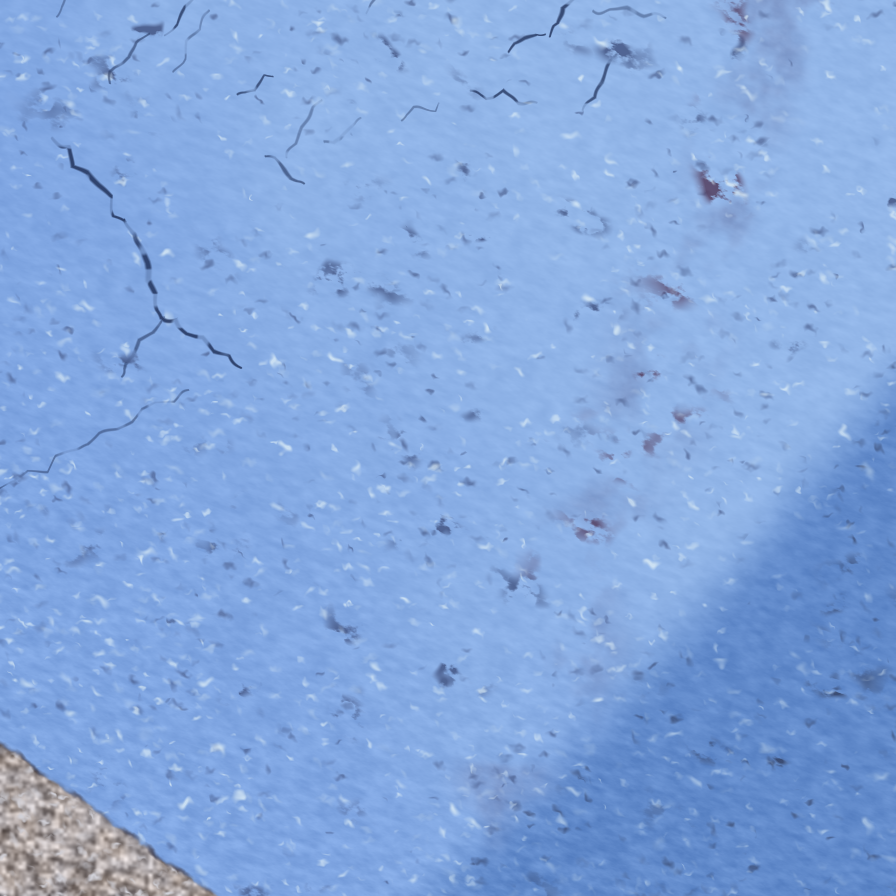
This texture is drawn by a Shadertoy shader. Its source:

```glsl
// Weathered blue painted concrete with cracks, chips, a soft shadow and a gravel corner.
#define PAINT_DEEP   vec3(0.498, 0.648, 0.885)
#define PAINT_PALE   vec3(0.575, 0.715, 0.912)
#define SHADOW_BLUE  vec3(0.382, 0.542, 0.795)
#define CRACK_COLOR  vec3(0.15, 0.22, 0.38)
#define CHIP_COLOR   vec3(0.27, 0.34, 0.52)
#define RUST_COLOR   vec3(0.33, 0.25, 0.38)
#define STAIN_COLOR  vec3(0.45, 0.53, 0.72)
#define FLECK_COLOR  vec3(0.84, 0.91, 0.96)
#define GRAVEL_COLOR vec3(0.63, 0.60, 0.60)
#define GRAIN        0.085
#define SHADOW_SOFT  0.042
#define CRACK_COUNT  15

vec2 hash2(vec2 p) {
    vec3 q = fract(p.xyx * vec3(0.1031, 0.1030, 0.0973));
    q += dot(q, q.yzx + 33.33);
    return fract((q.xx + q.yz) * q.zy);
}

float noise(vec2 p) {
    vec2 i = floor(p), f = fract(p);
    f = f * f * (3.0 - 2.0 * f);
    float low = mix(hash2(i).x, hash2(i + vec2(1, 0)).x, f.x);
    float high = mix(hash2(i + vec2(0, 1)).x, hash2(i + vec2(1, 1)).x, f.x);
    return mix(low, high, f.y);
}

float fbm(vec2 p) {
    float sum = 0.0, amp = 0.5;
    for (int i = 0; i < 4; i++) {
        sum += amp * noise(p);
        p = p * 2.03 + 17.0;
        amp *= 0.5;
    }
    return sum / 0.9375;
}

vec2 rotate(vec2 p, float a) {
    return vec2(cos(a) * p.x + sin(a) * p.y, cos(a) * p.y - sin(a) * p.x);
}

// Scattered blurred ragged spots; most are faint, a few are strong.
float flecks(vec2 uv, float cells, float density, float size, float seed) {
    vec2 p = uv * cells + seed;
    p += 0.35 * (vec2(noise(p * 3.1), noise(p * 3.1 + 40.0)) - 0.5);
    vec2 cell = floor(p);
    float cover = 0.0;
    for (int y = -1; y <= 1; y++)
    for (int x = -1; x <= 1; x++) {
        vec2 id = cell + vec2(x, y);
        vec2 pick = hash2(id + 71.0), shape = hash2(id + 139.0);
        vec2 d = rotate(p - id - hash2(id), -0.35 + 1.6 * (shape.x - 0.5));
        float r = size * mix(0.5, 1.2, pick.y);
        float spot = 1.0 - smoothstep(0.0, r, length(d * vec2(0.65, 1.35)));
        float present = smoothstep(density, density * 0.8, pick.x);
        cover = max(cover, present * spot * mix(0.25, 1.2, shape.y * shape.y));
    }
    return min(cover, 1.0);
}

// One tapering crack with angular kinks.
float crack(vec2 p, vec2 a, vec2 b, float width) {
    vec2 ab = b - a, side = normalize(vec2(-ab.y, ab.x));
    float h = clamp(dot(p - a, ab) / dot(ab, ab), 0.0, 1.0);
    float knot = h * length(ab) * 55.0, k = floor(knot);
    float kink = mix(hash2(a * 300.0 + k).x, hash2(a * 300.0 + k + 1.0).x, knot - k) - 0.5;
    kink *= 0.015 * min(1.0, 6.0 * min(h, 1.0 - h));
    float w = width * (1.0 - 0.6 * abs(2.0 * h - 1.0));
    return 1.0 - smoothstep(0.3 * w, w + 0.0012, length(p - a - ab * h - side * kink));
}

float cracks(vec2 uv) {
    vec2 p = uv + 0.005 * (vec2(noise(uv * 60.0), noise(uv * 60.0 + 50.0)) - 0.5);

    // Long branching crack
    float c = crack(p, vec2(0.06, 0.846), vec2(0.14, 0.752), 0.0034);
    c = max(c, crack(p, vec2(0.138, 0.755), vec2(0.18, 0.645), 0.0040));
    c = max(c, crack(p, vec2(0.178, 0.648), vec2(0.268, 0.59), 0.0030));
    c = max(c, 0.65 * crack(p, vec2(0.183, 0.645), vec2(0.135, 0.58), 0.0024));
    c = max(c, 0.55 * crack(p, vec2(0.0, 0.455), vec2(0.21, 0.565), 0.0016));

    // Short cracks across the top left
    for (int i = 0; i < CRACK_COUNT; i++) {
        float n = float(i);
        vec2 r = hash2(vec2(n, 5.0)), s = hash2(vec2(n, 23.0));
        vec2 a = vec2(0.06 + 0.64 * (n + r.x) / float(CRACK_COUNT), 0.82 + 0.17 * r.y);
        float turn = s.x < 0.55 ? 0.3 + 0.9 * s.y : -0.85 + 0.8 * s.y;
        vec2 b = a + mix(0.035, 0.085, s.y) * vec2(cos(turn), sin(turn));
        c = max(c, mix(0.4, 0.95, r.x) * crack(p, a, b, mix(0.0016, 0.0028, s.x)));
    }
    return c * mix(0.25, 1.0, smoothstep(0.25, 0.5, noise(uv * 75.0 + 8.0)));
}

void mainImage(out vec4 fragColor, in vec2 fragCoord) {
    vec2 uv = fragCoord / iResolution.y;
    vec2 along = rotate(uv, -0.35);
    float wear = smoothstep(1.0, 0.05, 0.65 * uv.x + uv.y);

    // Paint, brighter toward the upper right
    float light = 0.75 * uv.x + 0.42 * uv.y + 0.25 * (fbm(uv * 6.0) - 0.5);
    vec3 color = mix(PAINT_DEEP, PAINT_PALE, smoothstep(0.22, 0.82, light));

    // Soft diagonal shadow
    float edge = (1.114 * (uv.x - 0.49) - uv.y) / 1.5 + 0.03 * (fbm(uv * 6.0 + 4.0) - 0.5);
    float shade = smoothstep(-SHADOW_SOFT, SHADOW_SOFT, edge);
    color = mix(color, SHADOW_BLUE, shade);

    // Faint patchy stains along a rising band
    float band = abs(uv.x - mix(0.53, 0.88, uv.y)) + 0.04 * noise(uv * 15.0);
    float inBand = smoothstep(0.11, 0.02, band);
    float patches = smoothstep(0.48, 0.75, fbm(uv * 16.0 + 3.0)) * (0.4 + 0.9 * fbm(uv * 70.0));
    color = mix(color, STAIN_COLOR, 0.6 * inBand * patches * (1.0 - shade));

    // Fine streaky grain
    float streak = fbm(along * vec2(65.0, 150.0)) - 0.5;
    color += GRAIN * streak * (0.8 + 0.8 * wear + 0.5 * shade) * vec3(1.0, 0.95, 0.8);

    // Chips broken into ragged crumbs
    float clump = smoothstep(0.4, 0.7, fbm(uv * 11.0 + 31.0));
    float crumbs = smoothstep(0.46, 0.66, fbm(along * vec2(55.0, 85.0) + 9.0));
    float chips = 0.6 * flecks(uv, 60.0, 0.06 + 0.35 * clump, 0.42, 11.0);
    chips = max(chips, 1.3 * crumbs * flecks(uv, 17.0, 0.3, 0.42, 47.0));
    color = mix(color, CHIP_COLOR * mix(1.0, 0.75, shade), min(chips, 0.85));
    float rust = crumbs * flecks(uv, 16.0, 0.55, 0.5, 83.0) * inBand * step(0.22, uv.y);
    color = mix(color, RUST_COLOR, min(1.8 * rust, 0.85));

    // Pale flecks, denser toward the lower left
    float pale = 0.8 * flecks(uv, 68.0, 0.1 + 0.3 * clump + 0.25 * wear, 0.42, 29.0);
    pale = max(pale, flecks(uv, 38.0, 0.12 + 0.22 * wear, 0.30, 61.0));
    color = mix(color, FLECK_COLOR, pale * mix(0.85, 0.5, shade));

    color = mix(color, CRACK_COLOR, 0.9 * cracks(uv));

    // Gravel corner with a dark rim
    float border = 0.172 - 0.72 * uv.x - uv.y + 0.014 * (fbm(uv * 45.0) - 0.5);
    float grit = noise(along * vec2(95.0, 150.0)) * 0.6 + noise(uv * 220.0) * 0.4;
    vec3 gravel = GRAVEL_COLOR + 0.7 * (grit - 0.5) + vec3(0.03, 0.0, -0.04) * (noise(uv * 60.0) - 0.3);
    gravel = mix(gravel, vec3(0.82, 0.82, 0.85), flecks(uv, 75.0, 0.7, 0.6, 7.0));
    float rim = smoothstep(0.006, 0.0, abs(border)) * noise(uv * 70.0);
    color = mix(color, gravel, smoothstep(-0.002, 0.003, border));
    color = mix(color, vec3(0.25, 0.24, 0.30), 0.8 * rim);

    fragColor = vec4(clamp(color, 0.0, 1.0), 1.0);
}
```
